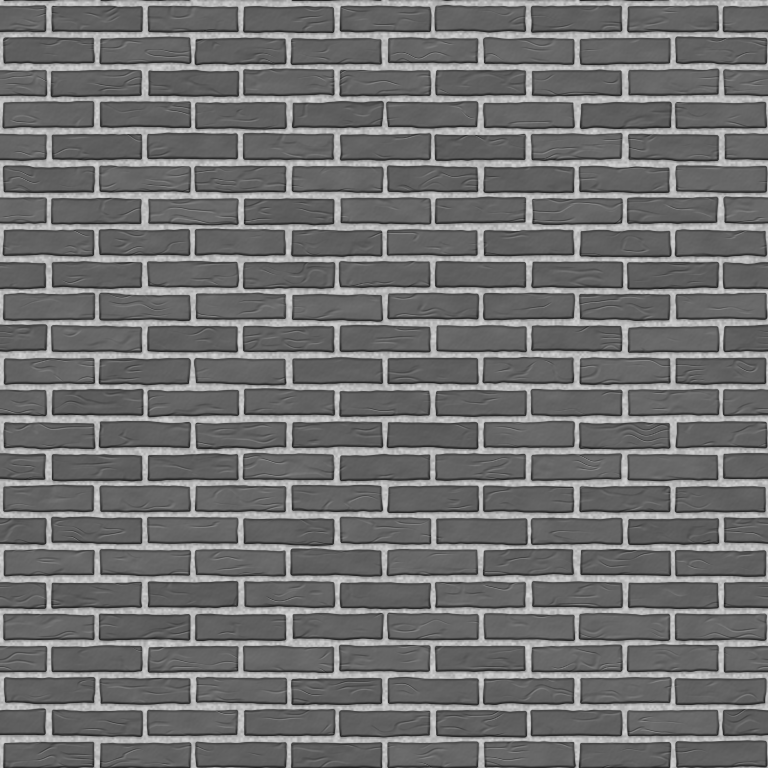
Reproduce this texture procedurally as a Shadertoy shader.

```glsl
// Grey running-bond brick wall with pale, sandy mortar joints.
// Each brick is a jittered rounded box with wobbly edges; its creased face is
// a wrapping noise height field, embossed by light from the upper left.
#define COLUMNS 8.0
#define ROWS 24.0
#define ROW_SHIFT 0.094
#define JOINT vec2(0.085, 0.096)
#define BRICK_TONE 0.385
#define MORTAR_TONE 0.745
#define TONE_VARIATION 0.045
#define EDGE_WOBBLE 0.055
#define CREASE_DEPTH 0.11
#define GRAIN 0.20

float hash(vec2 cell, float seed) {
    uvec2 k = uvec2(ivec2(cell) + 7) * uvec2(1597u, 3571u);
    uint n = (k.x ^ (k.y << 7)) + uint(seed) * 7919u;
    n = (n ^ (n >> 15)) * 668265u;
    n = (n ^ (n >> 13)) * 374761u;
    n ^= n >> 16;
    return float(n & 65535u) / 65535.0;
}

// Value noise that wraps after one unit of uv
float noise(vec2 uv, vec2 period, float seed) {
    vec2 p = uv * period, i = floor(p), f = p - i;
    f = f * f * (3.0 - 2.0 * f);
    vec2 a = mod(i, period), b = mod(i + 1.0, period);
    return mix(mix(hash(a, seed), hash(vec2(b.x, a.y), seed), f.x),
               mix(hash(vec2(a.x, b.y), seed), hash(b, seed), f.x), f.y);
}

// Height of the brick face: long thin creases, dents and fine grain
float relief(vec2 uv) {
    vec2 bent = uv + vec2(0.0, 0.012 * noise(uv, vec2(44.0, 40.0), 1.0));
    float crease = abs(noise(bent, vec2(34.0, 130.0), 2.0) - 0.5);
    float worn = smoothstep(0.35, 0.7, noise(uv, vec2(30.0, 56.0), 3.0));
    float dents = noise(uv, vec2(110.0, 150.0), 4.0);
    float grain = noise(uv, vec2(300.0), 5.0);
    return 0.35 * dents + 0.18 * grain - worn * (1.0 - smoothstep(0.0, 0.16, crease));
}

float brickDistance(vec2 p, vec2 halfSize) {
    const float corner = 0.06;
    vec2 q = abs(p) - halfSize + corner;
    return length(max(q, 0.0)) + min(max(q.x, q.y), 0.0) - corner;
}

void mainImage(out vec4 fragColor, in vec2 fragCoord) {
    vec2 uv = fragCoord / iResolution.xy;
    float pixel = ROWS / iResolution.y;
    float aspect = ROWS / COLUMNS;

    // Brick layout: every other course moves by half a brick
    float course = (1.0 - uv.y) * ROWS - ROW_SHIFT;
    float row = mod(floor(course), ROWS);
    float along = uv.x * COLUMNS - 0.5 * (1.0 - mod(row, 2.0)) - 0.01;
    vec2 id = vec2(mod(floor(along), COLUMNS), row);
    vec2 p = vec2((fract(along) - 0.5) * aspect, 0.5 - fract(course));

    // Uneven laying and hand-made edges
    p += 0.045 * (vec2(hash(id, 11.0), hash(id, 12.0)) - 0.5);
    p.y += p.x * 0.025 * (hash(id, 13.0) - 0.5);
    vec2 halfSize = vec2(0.5 * aspect, 0.5) - JOINT;
    float wobble = noise(uv, vec2(36.0), 14.0) + 0.45 * noise(uv, vec2(110.0), 15.0) - 0.72;
    float d = brickDistance(p, halfSize) + EDGE_WOBBLE * wobble;
    float shadowDistance = brickDistance(p + vec2(-0.01, 0.05), halfSize) + EDGE_WOBBLE * wobble;

    // Brick face: tone, embossed creases, dark rim heaviest underneath
    float lit = relief(uv) - relief(uv + vec2(-0.0007, 0.0014));
    float tone = BRICK_TONE + TONE_VARIATION * (hash(id, 16.0) - 0.5);
    tone += 0.035 * (noise(uv, vec2(40.0, 70.0), 17.0) - 0.5);
    tone += CREASE_DEPTH * clamp(lit, -1.0, 1.0);
    float underside = smoothstep(0.0, 0.36, -p.y);
    float rim = smoothstep(-0.10, -0.01, d);
    tone *= 1.0 - rim * mix(0.28, 0.60, underside);

    // Mortar: sandy grain with a soft shadow below each brick
    float sand = 0.6 * noise(uv, vec2(340.0), 18.0) + 0.4 * noise(uv, vec2(190.0), 19.0);
    float mortar = MORTAR_TONE + GRAIN * (sand - 0.5);
    mortar *= 1.0 - 0.16 * (1.0 - smoothstep(-0.03, 0.05, shadowDistance));
    mortar *= 1.0 - 0.10 * (1.0 - smoothstep(0.0, 0.04, d));

    float cover = 1.0 - smoothstep(-0.6 * pixel, 0.6 * pixel, d);
    fragColor = vec4(vec3(mix(mortar, tone, cover)), 1.0);
}
```
